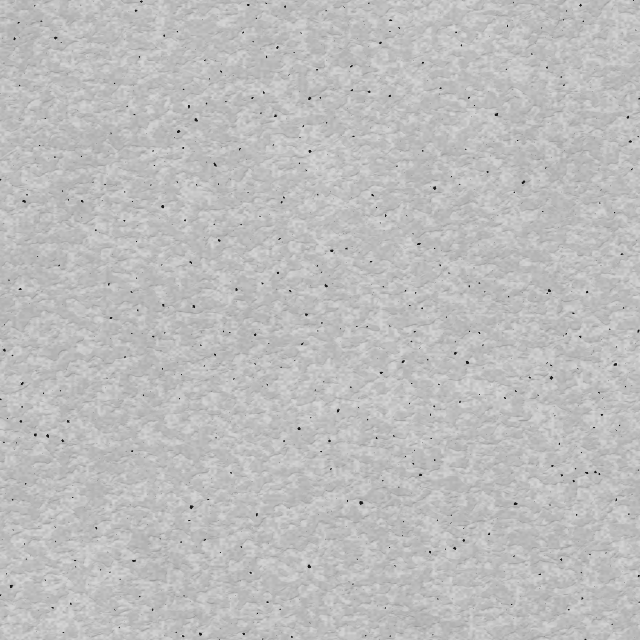
This texture is drawn by a WebGL 2 fragment shader. Its source:

```glsl
#version 300 es
precision highp float;
// Pale cast concrete: small flaky plates lit from above, fine grain,
// soft clouds, faint whitish streaks and scattered black air pits.
// Relief comes from warped value noise; pits and streaks from jittered grids.

uniform vec2 u_resolution;
out vec4 outColor;

const float ROUGH_TONE = 0.774;
const float PLATE_TONE = 0.728;
const float PIT_TONE = 0.10;
const float STREAK_TONE = 0.84;
const vec2 PLATE_FREQ = vec2(72.0, 112.0);
const vec2 GRAIN_FREQ = vec2(220.0, 280.0);
const vec2 LIGHT_STEP = vec2(-0.0007, 0.0018);
const float SHADOW_GAIN = 0.115;
const float HIGHLIGHT_GAIN = 0.06;
const float GRAIN_GAIN = 0.12;
const float CLOUD_GAIN = 0.045;
const float CLOUD_FREQ = 8.0;
const float PIT_CELLS = 42.0;
const float DOT_CELLS = 85.0;
const float STREAK_CELLS = 6.0;

// Integer hash giving three values in 0..1 per cell and seed.
vec3 hash3(vec2 cell, uint seed) {
    uvec3 v = uvec3(uvec2(ivec2(cell)), seed) * 1664525u + 1013904223u;
    v.x += v.y * v.z; v.y += v.z * v.x; v.z += v.x * v.y;
    v ^= v >> 16u;
    v.x += v.y * v.z; v.y += v.z * v.x; v.z += v.x * v.y;
    return vec3(v >> 8u) / 16777216.0;
}

float valueNoise(vec2 p, uint seed) {
    vec2 cell = floor(p);
    vec2 f = fract(p);
    f = f * f * (3.0 - 2.0 * f);
    float bottom = mix(hash3(cell, seed).x, hash3(cell + vec2(1, 0), seed).x, f.x);
    float top = mix(hash3(cell + vec2(0, 1), seed).x, hash3(cell + vec2(1, 1), seed).x, f.x);
    return mix(bottom, top, f.y);
}

// Three octaves, normalised to a mean of one half.
float fbm(vec2 p, uint seed) {
    float sum = 0.0, amp = 0.5;
    for (uint i = 0u; i < 3u; i++) {
        sum += amp * valueNoise(p, seed + i);
        p = p * 2.03 + 17.3;
        amp *= 0.5;
    }
    return sum / 0.875;
}

// Flat-topped flakes with ragged edges.
float plateHeight(vec2 p) {
    vec2 warp = vec2(valueNoise(p * 60.0, 11u), valueNoise(p * 60.0, 12u)) - 0.5;
    return smoothstep(0.38, 0.60, fbm((p + warp * 0.008) * PLATE_FREQ, 20u));
}

vec2 rotate(vec2 v, float angle) {
    float c = cos(angle), s = sin(angle);
    return vec2(c * v.x + s * v.y, c * v.y - s * v.x);
}

// Coverage of irregular round holes, radii skewed towards the small end.
float pitCover(vec2 p, float cells, float density, vec2 radii, float pixel, uint seed) {
    vec2 home = floor(p * cells);
    float cover = 0.0;
    for (int y = -1; y <= 1; y++)
    for (int x = -1; x <= 1; x++) {
        vec2 cell = home + vec2(x, y);
        vec3 place = hash3(cell, seed);
        vec3 form = hash3(cell, seed + 1u);
        float crowding = 0.2 + 1.6 * valueNoise(cell * 0.3, seed + 2u);
        if (place.z > density * crowding) continue;
        vec2 d = rotate(p - (cell + place.xy) / cells, form.y * 6.2832);
        float radius = mix(radii.x, radii.y, form.x * form.x * form.x);
        d.y *= mix(1.0, 1.8, form.z);
        float wobble = (valueNoise(d / radius * 1.3 + place.xy * 90.0, seed + 3u) - 0.5) * 0.7 * radius;
        float edge = length(d) + wobble - radius;
        cover = max(cover, 1.0 - smoothstep(-0.6 * pixel, 0.6 * pixel, edge));
    }
    return cover;
}

// Broken, nearly level pale marks with soft tapering ends.
float streakCover(vec2 p) {
    vec2 home = floor(p * STREAK_CELLS);
    float cover = 0.0;
    for (int y = -1; y <= 1; y++)
    for (int x = -1; x <= 1; x++) {
        vec2 cell = home + vec2(x, y);
        vec3 place = hash3(cell, 70u);
        vec3 form = hash3(cell, 71u);
        vec2 d = rotate(p - (cell + place.xy) / STREAK_CELLS, (form.x - 0.4) * 1.1);
        d.y += (valueNoise(p * 40.0, 72u) - 0.5) * 0.006;
        vec2 size = vec2(mix(0.006, 0.038, form.y), mix(0.0045, 0.0018, form.y));
        float fade = 1.0 - smoothstep(0.2, 1.0, length(d / size));
        cover = max(cover, fade * step(place.z, 0.75) * mix(0.4, 1.0, form.z));
    }
    return cover * smoothstep(0.2, 0.5, fbm(p * 110.0, 73u));
}

void main() {
    float shortSide = min(u_resolution.x, u_resolution.y);
    vec2 p = gl_FragCoord.xy / shortSide;
    float pixel = 1.0 / shortSide;

    // Plates and their directional light.
    float height = plateHeight(p);
    float relief = height - plateHeight(p + LIGHT_STEP);
    float tone = mix(ROUGH_TONE, PLATE_TONE, height);
    tone += min(relief, 0.0) * SHADOW_GAIN + max(relief, 0.0) * HIGHLIGHT_GAIN;

    // Broad clouds and fine grain, calmer on the plates.
    tone += (fbm(p * CLOUD_FREQ, 40u) - 0.5) * CLOUD_GAIN;
    tone += (valueNoise(p * GRAIN_FREQ, 50u) - 0.5) * GRAIN_GAIN * mix(1.0, 0.6, height);

    // Pale marks, then faint dots and black pits.
    tone = mix(tone, STREAK_TONE, 0.6 * streakCover(p));
    float dots = pitCover(p, DOT_CELLS, 0.12, vec2(0.0006, 0.0011), pixel, 80u);
    float pits = pitCover(p, PIT_CELLS, 0.26, vec2(0.0010, 0.0029), pixel, 90u);
    tone = mix(tone, 0.45, 0.6 * dots);
    tone = mix(tone, PIT_TONE, pits);
    outColor = vec4(vec3(tone), 1.0);
}
```
